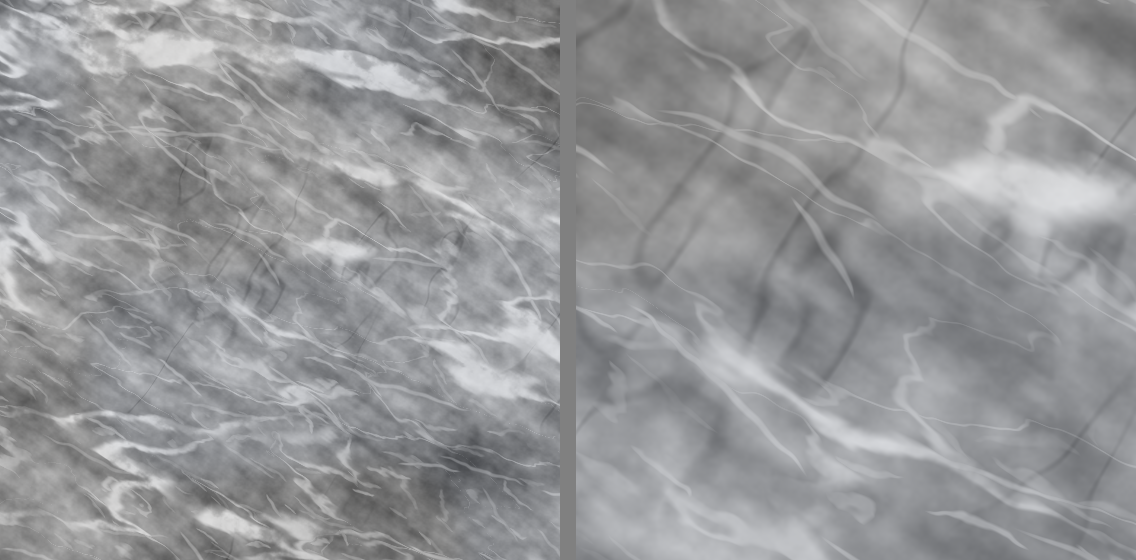
Left: the whole. Right: its middle third, enlarged.
Write a WebGL 1 fragment shader that draws this texture.

```glsl
precision highp float;
// Grey marble: cloudy stone crossed by feathered white veins and fine scratches.
uniform vec2 u_resolution;

#define STONE_LEVEL 0.508
#define CLOUD_CONTRAST 0.52
#define STREAK_CONTRAST 0.34
#define GRAIN_CONTRAST 0.20
#define VEIN_LEVEL 0.83
#define VEIN_WIDTH 0.052
#define FEATHER 0.032
#define SCRATCH_OPACITY 0.62
#define CRACK_DEPTH 0.07

float hash(vec2 p) {
  return fract(sin(dot(p, vec2(127.1, 311.7))) * 43758.5453);
}

float noise(vec2 p) {
  vec2 i = floor(p), f = fract(p);
  f = f * f * (3.0 - 2.0 * f);
  return mix(mix(hash(i), hash(i + vec2(1.0, 0.0)), f.x),
             mix(hash(i + vec2(0.0, 1.0)), hash(i + vec2(1.0, 1.0)), f.x), f.y);
}

float fbm(vec2 p) {
  float sum = 0.0, amp = 0.533;
  for (int i = 0; i < 4; i++) {
    sum += amp * noise(p);
    p = p * 2.03 + vec2(17.3, 9.1);
    amp *= 0.5;
  }
  return sum;
}

// Coordinates along and across a direction that falls to the right.
vec2 along(vec2 p, float descent) {
  float c = cos(descent), s = sin(descent);
  return vec2(p.x * c - p.y * s, p.x * s + p.y * c);
}

// Level line of stretched noise, with swelling width and a soft halo.
float vein(vec2 p, float descent, vec2 scale, float width, float seed) {
  vec2 q = along(p, descent) * scale + seed;
  float d = abs(fbm(q) - 0.5);
  float swell = smoothstep(0.3, 0.72, noise(q * vec2(1.9, 0.8) + 31.0));
  float w = width * mix(0.12, 1.35, swell);
  float core = 1.0 - smoothstep(0.15 * w, w, d);
  return core * mix(0.35, 1.0, swell) + 0.2 * swell * exp(-d / (2.2 * w));
}

// Tapered, slightly bent strokes scattered over a jittered grid.
float scratches(vec2 p, float cells, float width, float density, float seed) {
  vec2 q = p * cells, home = floor(q);
  float edge = cells / min(u_resolution.x, u_resolution.y);
  float mark = 0.0;
  for (int y = -1; y <= 1; y++) {
    for (int x = -1; x <= 1; x++) {
      vec2 cell = home + vec2(float(x), float(y));
      vec2 key = cell + seed;
      vec2 centre = cell + vec2(hash(key), hash(key + 5.3));
      vec2 d = along(q - centre, mix(0.08, 1.05, hash(key + 11.7)));
      float halfLength = mix(0.3, 0.9, hash(key + 23.1));
      float t = d.x / halfLength;
      d.y += (hash(key + 37.9) - 0.5) * 0.4 * d.x * d.x;
      d.y += 0.05 * (noise(d.xx * 5.0 + key) - 0.5);
      float taper = max(1.0 - t * t, 0.0);
      float w = width * cells * taper;
      float line = 1.0 - smoothstep(0.3 * w, w + edge, abs(d.y));
      float strength = step(hash(key + 41.3), density) * mix(0.35, 1.0, hash(key + 53.7));
      mark = max(mark, line * strength * smoothstep(0.0, 0.4, taper));
    }
  }
  return mark;
}

void main() {
  vec2 p = gl_FragCoord.xy / min(u_resolution.x, u_resolution.y);

  // Stone body: clouds, slanted streaks and grain.
  float cloud = fbm(p * vec2(3.0, 3.8) + 4.7);
  float streak = fbm(along(p, 0.6) * vec2(9.0, 30.0));
  float grain = fbm(p * 46.0 + 8.0);
  float shade = STONE_LEVEL + CLOUD_CONTRAST * (cloud - 0.5)
              + STREAK_CONTRAST * (streak - 0.5) + GRAIN_CONTRAST * (grain - 0.5);

  // Thin dark cracks rising to the right.
  float crack = abs(fbm(along(p, -1.0) * vec2(3.0, 6.0) + 61.0) - 0.5);
  shade -= CRACK_DEPTH * (1.0 - smoothstep(0.0, 0.014, crack))
         * smoothstep(0.4, 0.7, noise(p * 7.0 + 3.0));

  // Veins with edges torn along the streaks.
  vec2 bend = vec2(fbm(p * 3.5 + 20.0), fbm(p * 3.5 + 40.0)) - 0.5;
  vec2 torn = p + 0.08 * bend + FEATHER * (streak - 0.5) * vec2(1.5, 1.0);
  float veins = vein(torn, 0.13, vec2(1.5, 7.5), VEIN_WIDTH, 12.4);
  veins = max(veins, 0.85 * vein(torn, 0.32, vec2(2.2, 8.0), VEIN_WIDTH * 0.7, 47.2));
  veins = max(veins, 0.55 * vein(torn, 0.55, vec2(4.0, 13.0), VEIN_WIDTH * 0.6, 83.6));
  veins *= mix(0.55, 1.0, smoothstep(0.32, 0.56, 0.6 * streak + 0.4 * grain));

  // Short flecks gather in patches; long scratches run anywhere.
  float patches = smoothstep(0.35, 0.65, noise(p * vec2(4.0, 6.0) + 70.0));
  vec2 rough = p + 0.012 * bend;
  float marks = scratches(rough, 4.5, 0.0038, 0.65, 2.0);
  marks = max(marks, 0.85 * scratches(rough, 10.0, 0.0032, 0.6, 90.0));
  marks = max(marks, 0.8 * patches * scratches(torn, 22.0, 0.004, 0.6, 150.0));

  float white = max(veins, SCRATCH_OPACITY * marks);
  shade = mix(shade, VEIN_LEVEL + 0.12 * (grain - 0.5), clamp(white, 0.0, 1.0));

  // Cool grey that warms a little in places.
  float warmth = smoothstep(0.4, 0.7, noise(p * 3.0 + 55.0));
  vec3 tint = mix(vec3(-0.008, 0.0, 0.014), vec3(0.002, 0.001, 0.0), warmth);
  gl_FragColor = vec4(clamp(shade + tint, 0.0, 1.0), 1.0);
}
```
